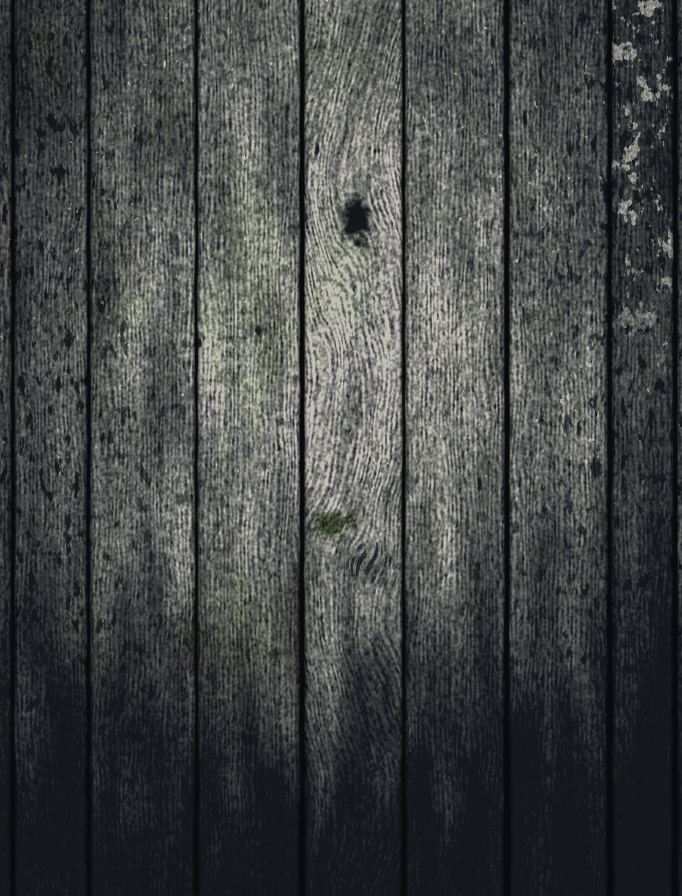
A Shadertoy shader for this texture:

```glsl
// Weathered grey fence boards with fine vertical grain, knots, moss and peeling paint.

const vec3 GAP    = vec3(0.035, 0.037, 0.055);
const vec3 SHADOW = vec3(0.085, 0.088, 0.115);
const vec3 SLATE  = vec3(0.335, 0.345, 0.335);
const vec3 PALE   = vec3(0.76, 0.75, 0.72);
const vec3 MOSS   = vec3(0.15, 0.21, 0.11);

// Gap positions across the width
const float SEAMS[8] = float[8](0.019, 0.130, 0.288, 0.443, 0.592, 0.743, 0.894, 0.990);
const float KNOTTY_BOARD = 4.0;
const float PAINTED_BOARD = 7.0;

// Knot centres, in canvas widths
const vec2 DARK_KNOT  = vec2(0.522, 0.990);
const vec2 MOSSY_KNOT = vec2(0.488, 0.545);
const vec2 SWIRL      = vec2(0.540, 0.487);

vec2 hash2(vec2 p) {
    p = vec2(dot(p, vec2(127.1, 311.7)), dot(p, vec2(269.5, 183.3)));
    return fract(sin(p) * 43758.55);
}

// Gradient noise, roughly -1 to 1
float gradientNoise(vec2 p) {
    vec2 i = floor(p), f = p - i;
    vec2 u = f * f * f * (f * (f * 6.0 - 15.0) + 10.0);
    vec4 corner;
    for (int k = 0; k < 4; k++) {
        vec2 o = vec2(k & 1, k >> 1);
        corner[k] = dot(hash2(i + o) * 2.0 - 1.0, f - o);
    }
    return 1.6 * mix(mix(corner.x, corner.y, u.x), mix(corner.z, corner.w, u.x), u.y);
}

float fbm(vec2 p) {
    float sum = 0.0, amp = 0.6;
    for (int i = 0; i < 4; i++) {
        sum += amp * gradientNoise(p);
        p = p * 2.03 + 17.3;
        amp *= 0.55;
    }
    return sum;
}

// Soft ellipse with a ragged rim: 1 inside, 0 outside
float blob(vec2 p, vec2 centre, vec2 radius, float ragged) {
    float d = length((p - centre) / radius) + ragged * fbm(p * 55.0);
    return 1.0 - smoothstep(0.35, 1.1, d);
}

// Sideways shift that makes grain lines part around a knot
float partGrain(vec2 p, vec2 centre, vec2 radius) {
    vec2 d = (p - centre) / radius;
    return -0.6 * (p.x - centre.x) * exp(-dot(d, d));
}

// Across-grain coordinate
float grainAxis(vec2 p, float board, float knotty) {
    float g = p.x + 0.007 * gradientNoise(vec2(p.x * 9.0, p.y * 3.0 + board * 7.0));
    float bend = -0.028 * cos((p.y - 0.75) * 10.0) + 0.010 * gradientNoise(p * vec2(16.0, 9.0));
    bend += partGrain(p, DARK_KNOT, vec2(0.045, 0.085));
    bend += partGrain(p, MOSSY_KNOT, vec2(0.035, 0.05)) + partGrain(p, SWIRL, vec2(0.035, 0.045));
    return g + knotty * bend;
}

// Evenly pitched ridges that wander and fade along their length
float ridgeLines(float g, float along, float count) {
    float wander = 0.9 * gradientNoise(vec2(g * 45.0, along * 9.0));
    float strength = 0.55 + 0.6 * gradientNoise(vec2(g * 80.0, along * 24.0));
    return strength * sin(6.2832 * (g * count + wander));
}

// Pool of light: strongest mid canvas, fading to a dark damp base
float lightPool(vec2 uv, float damp) {
    float across = (uv.x - 0.51) / 0.46;
    float base = smoothstep(0.06, 0.56, uv.y + damp);
    return 0.085 + 0.52 * exp(-across * across) * base * (1.0 - 0.38 * smoothstep(0.6, 1.0, uv.y));
}

// Small upright cracks and nail holes
float cracks(vec2 p, float height) {
    float mask = 0.0;
    for (int i = 0; i < 16; i++) {
        vec2 r = hash2(vec2(float(i), 4.7));
        vec2 size = vec2(0.004, 0.006 + 0.012 * r.x);
        mask = max(mask, blob(p, vec2(r.x, r.y * height), size, 0.5));
    }
    return mask;
}

vec3 woodColour(float tone) {
    vec3 c = mix(SHADOW, SLATE, clamp((tone - 0.09) / 0.25, 0.0, 1.0));
    return mix(c, PALE, clamp((tone - 0.34) / 0.42, 0.0, 1.0));
}

void mainImage(out vec4 fragColor, in vec2 fragCoord) {
    vec2 uv = fragCoord / iResolution.xy;
    vec2 p = fragCoord / iResolution.x;
    float pixel = 1.0 / iResolution.x;

    // Board index and distance to the nearest gap edge
    float board = 0.0, gap = 1.0;
    for (int i = 0; i < 8; i++) {
        float lane = float(i) * 5.3;
        float offset = p.x - SEAMS[i] - 0.0012 * gradientNoise(vec2(p.y * 14.0, lane));
        float halfWidth = 0.0022 + 0.0016 * hash2(vec2(lane, 1.0)).x;
        halfWidth += 0.0012 * fbm(vec2(p.y * 22.0, lane + 2.5));
        board += step(0.0, offset);
        gap = min(gap, abs(offset) - halfWidth);
    }
    float knotty = 1.0 - step(0.5, abs(board - KNOTTY_BOARD));
    float painted = 1.0 - step(0.5, abs(board - PAINTED_BOARD));

    // Grain ridges, streaks, fibres and stains
    float g = grainAxis(p, board, knotty);
    float along = p.y + board * 3.7;
    float ridges = ridgeLines(g, along, mix(145.0, 125.0, knotty));
    float streaks = gradientNoise(vec2(g * 60.0, along * 5.0));
    float fibres = gradientNoise(vec2(g * 210.0, along * 80.0));
    float grit = gradientNoise(p * vec2(250.0, 190.0) + 31.0);
    float stains = fbm(vec2(p.x * 18.0, along * 5.0));
    float damp = 0.2 * fbm(vec2(p.x * 16.0, along * 3.0));
    float light = lightPool(uv, damp) * (0.88 + 0.24 * hash2(vec2(board, 2.0)).y);
    float detail = 0.34 * ridges + 0.2 * streaks + 0.5 * fibres + 0.42 * grit;
    float tone = light * (1.0 + detail) * (1.0 + 0.55 * stains);

    // Dark pitting, heavier towards the sides
    float side = smoothstep(0.15, 0.5, abs(uv.x - 0.5));
    float pits = smoothstep(0.12, 0.4, fbm(vec2(p.x * 75.0, along * 32.0)));
    tone *= 1.0 - pits * mix(0.3, 0.75, side);

    // Peeling paint in large flakes on one board, pale specks elsewhere
    float flakes = fbm(vec2(p.x * 34.0, along * 18.0)) + 0.35 * fbm(p * vec2(130.0, 90.0));
    float paint = painted * smoothstep(0.15, 0.32, flakes) * smoothstep(0.5, 0.75, uv.y);
    float specks = smoothstep(0.42, 0.6, fbm(p * vec2(110.0, 65.0) + 9.0) + 0.2 * stains);
    tone *= 1.0 - 0.3 * painted;
    tone += 0.3 * specks * smoothstep(0.2, 0.6, uv.y);
    tone = mix(tone, 0.62 + 0.25 * grit, 0.85 * paint);

    // Knots and cracks
    float knot = blob(p, DARK_KNOT, vec2(0.026, 0.042), 0.6);
    float swirl = blob(p, SWIRL, vec2(0.044, 0.040), 0.8) * smoothstep(-0.3, 0.3, ridges + 0.5 * grit);
    tone *= 1.0 - 0.9 * max(knotty * max(knot, 0.8 * swirl), 0.85 * cracks(p, iResolution.y / iResolution.x));

    // Colour, green algae and moss
    vec3 colour = woodColour(tone);
    float algae = smoothstep(-0.1, 0.6, fbm(p * vec2(7.0, 4.0))) * (1.0 - smoothstep(0.4, 0.75, uv.x));
    colour *= mix(vec3(1.0), vec3(0.96, 1.0, 0.90), algae);
    float moss = knotty * blob(p, MOSSY_KNOT, vec2(0.038, 0.024), 0.9);
    colour = mix(colour, MOSS * (1.0 + 0.9 * grit + 0.6 * fibres), 0.85 * moss);

    // Shaded board edges and dark gaps
    colour *= mix(0.6, 1.0, smoothstep(0.0, 0.006, gap));
    colour = mix(GAP, colour, smoothstep(-pixel, pixel, gap));
    fragColor = vec4(colour, 1.0);
}
```
